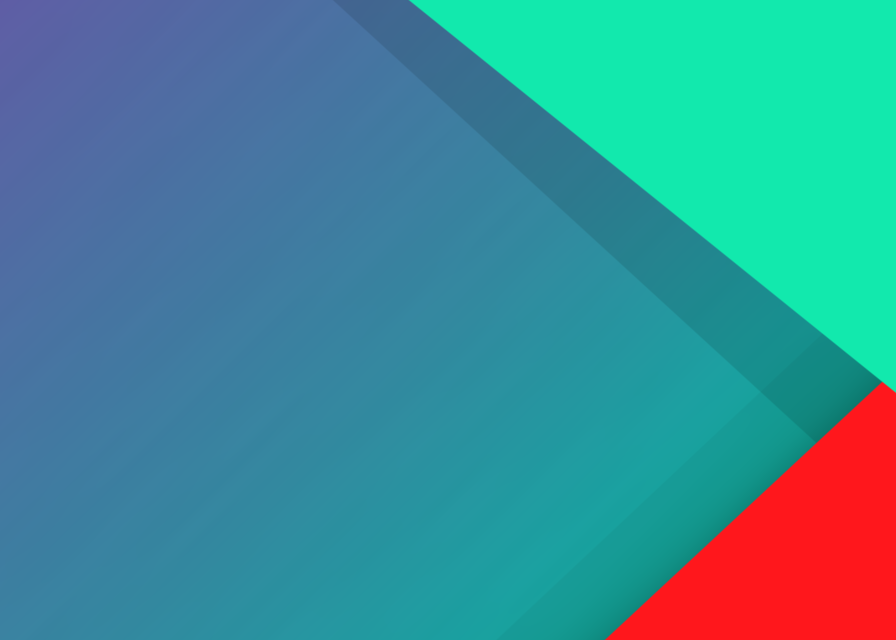
This background is drawn by a WebGL 2 fragment shader. Its source:

```glsl
#version 300 es
precision highp float;

#define GREEN vec3(0.07, 0.915, 0.68)
#define RED vec3(1.0, 0.09, 0.11)
#define GRADIENT_DIR vec2(0.70, -0.714)
#define GREEN_SHADE 0.89
#define RED_SHADE 0.96
#define CONTACT_SHADE 0.15
#define CONTACT_WIDTH 0.035
#define STREAK_AMOUNT 0.008

uniform vec2 u_resolution;
out vec4 outColor;

float hash(vec2 p) {
    vec3 q = fract(vec3(p.xyx) * 0.1031);
    q += dot(q, q.yzx + 33.33);
    return fract((q.x + q.y) * q.z);
}

float valueNoise(vec2 p) {
    vec2 cell = floor(p);
    vec2 f = fract(p);
    f = f * f * (3.0 - 2.0 * f);
    float low = mix(hash(cell), hash(cell + vec2(1, 0)), f.x);
    float high = mix(hash(cell + vec2(0, 1)), hash(cell + vec2(1, 1)), f.x);
    return mix(low, high, f.y);
}

// Signed distance to the line from a to b, positive on its right side
float lineSide(vec2 p, vec2 a, vec2 b) {
    vec2 d = normalize(b - a);
    return dot(p - a, vec2(d.y, -d.x));
}

// Violet through blue to teal, t measured from the upper left corner
vec3 diagonalGradient(float t) {
    vec3 color = mix(vec3(0.37, 0.365, 0.645), vec3(0.20, 0.535, 0.625), clamp(t / 0.845, 0.0, 1.0));
    color = mix(color, vec3(0.105, 0.63, 0.63), clamp((t - 0.845) / 0.375, 0.0, 1.0));
    return mix(color, vec3(0.065, 0.65, 0.59), clamp((t - 1.22) / 0.18, 0.0, 1.0));
}

void main() {
    // Height is one unit; width follows the canvas proportion of 1.4
    vec2 p = gl_FragCoord.xy / u_resolution * vec2(1.4, 1.0);
    float pixel = 1.0 / u_resolution.y;

    // Signed distances to the panels and their shadow bands
    float greenPanel = lineSide(p, vec2(1.4015, 0.385), vec2(0.6387, 1.0));
    float greenBand = lineSide(p, vec2(1.277, 0.3066), vec2(0.520, 1.0));
    float redPanel = lineSide(p, vec2(0.945, 0.0), vec2(1.378, 0.403));
    float redBand = lineSide(p, vec2(0.7755, 0.0), vec2(1.277, 0.471));

    // Gradient with faint streaks across its direction
    float t = dot(p - vec2(0.0, 1.0), GRADIENT_DIR);
    float along = dot(p, vec2(0.714, 0.70));
    vec3 color = diagonalGradient(t);
    color += STREAK_AMOUNT * (valueNoise(vec2(along * 6.0, t * 45.0)) - 0.5);

    // Shadow bands and the soft shade beside the red panel
    color *= mix(1.0, GREEN_SHADE, smoothstep(-pixel, pixel, greenBand));
    color *= mix(1.0, RED_SHADE, smoothstep(-pixel, pixel, redBand));
    color *= 1.0 - CONTACT_SHADE * exp(min(redPanel, 0.0) / CONTACT_WIDTH);

    // Solid panels
    color = mix(color, RED, smoothstep(-pixel, pixel, redPanel));
    color = mix(color, GREEN, smoothstep(-pixel, pixel, greenPanel));
    outColor = vec4(color, 1.0);
}
```
